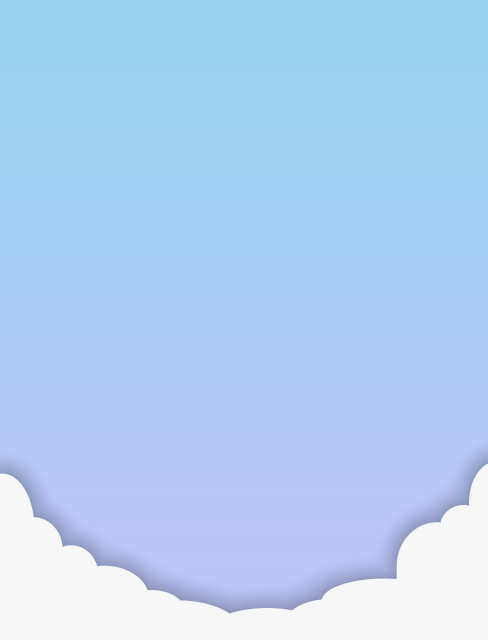
Reproduce this background procedurally as a Shadertoy shader.

```glsl
const vec3 SKY_TOP = vec3(0.608, 0.833, 0.945);
const vec3 SKY_BOTTOM = vec3(0.741, 0.773, 0.973);
const vec3 CLOUD = vec3(0.969);
const float SKY_START = 0.10;       // height where the gradient begins
const float SKY_END = 0.90;         // height where the gradient ends
const float LAYOUT_ASPECT = 0.7617; // width of the layout in canvas heights
const float SHADOW_REACH = 0.040;
const float SHADOW_STRENGTH = 0.46;
const float SHADOW_BLEND = 0.006;   // rounding of the shadow in the notches

// Cloud domes: centre xy, radii xy, in canvas heights
const int DOMES = 6;
const vec4 LEFT_BANK[DOMES] = vec4[DOMES](
    vec4(0.004, 0.173, 0.050, 0.087),
    vec4(0.052, 0.141, 0.046, 0.051),
    vec4(0.111, 0.104, 0.042, 0.044),
    vec4(0.163, 0.064, 0.070, 0.052),
    vec4(0.237, 0.046, 0.051, 0.032),
    vec4(0.277, 0.010, 0.102, 0.052));
const vec4 RIGHT_BANK[DOMES] = vec4[DOMES](
    vec4(0.417, -0.003, 0.108, 0.053),
    vec4(0.515, 0.026, 0.070, 0.038),
    vec4(0.600, 0.061, 0.098, 0.035),
    vec4(0.682, 0.115, 0.063, 0.069),
    vec4(0.723, 0.174, 0.037, 0.037),
    vec4(0.775, 0.214, 0.043, 0.065));

// Approximate distance to a half ellipse standing on an endless column
float domeDistance(vec2 p, vec4 dome) {
    vec2 q = vec2(abs(p.x - dome.x) + 1e-4, max(p.y - dome.y, 0.0));
    float scaled = length(q / dome.zw);
    float slope = length(q / (dome.zw * dome.zw));
    return scaled * (scaled - 1.0) / slope;
}

void mainImage(out vec4 fragColor, in vec2 fragCoord) {
    vec2 p = fragCoord / iResolution.xy * vec2(LAYOUT_ASPECT, 1.0);

    // Sky
    float descent = clamp((SKY_END - p.y) / (SKY_END - SKY_START), 0.0, 1.0);
    vec3 color = mix(SKY_TOP, SKY_BOTTOM, descent);

    // Sharp and blended distances to the cloud bank
    float edge = 1e3;
    float blendSum = 0.0;
    for (int i = 0; i < DOMES; i++) {
        float left = domeDistance(p, LEFT_BANK[i]);
        float right = domeDistance(p, RIGHT_BANK[i]);
        edge = min(edge, min(left, right));
        blendSum += exp(-left / SHADOW_BLEND) + exp(-right / SHADOW_BLEND);
    }
    float softEdge = -SHADOW_BLEND * log(max(blendSum, 1e-30));

    // Soft shadow cast on the sky
    float shadow = 1.0 - smoothstep(-SHADOW_REACH, SHADOW_REACH, softEdge);
    color *= 1.0 - SHADOW_STRENGTH * shadow;

    // Clouds
    float coverage = clamp(0.5 - edge * iResolution.y, 0.0, 1.0);
    fragColor = vec4(mix(color, CLOUD, coverage), 1.0);
}
```
